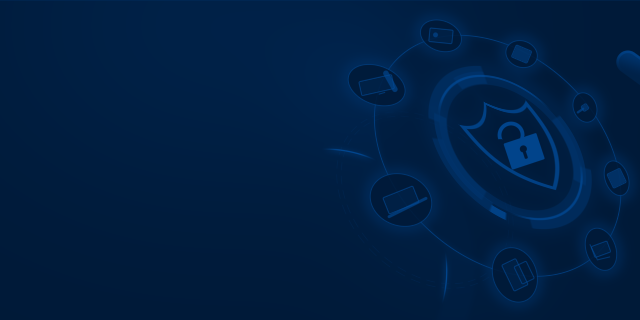
This background is drawn by a WebGL 2 fragment shader. Its source:

```glsl
#version 300 es
precision highp float;
// A dark navy security backdrop: a tilted segmented ring holds a shield and
// padlock, with icon badges on an orbit. All parts are distance fields in
// canvas heights, blended over a soft gradient.
uniform vec2 u_resolution;
out vec4 outColor;

const vec3 NAVY = vec3(0, .100, .218);
const vec3 DEEP = vec3(0, .092, .205);
const vec3 BLUE = vec3(0, .205, .430);
const vec3 BRIGHT = vec3(.005, .295, .600);
const float TAU = 6.28318;

// Badge centre and radii; icon panel half size and tilt
const vec4 BADGES[8] = vec4[8](
vec4(1.378, .888, .066, .047), vec4(1.177, .734, .092, .060),
vec4(1.253, .375, .098, .080), vec4(1.609, .141, .068, .087),
vec4(1.878, .221, .046, .068), vec4(1.927, .443, .036, .056),
vec4(1.828, .664, .036, .047), vec4(1.630, .831, .050, .041));
const vec3 PANELS[8] = vec3[8](
vec3(.036, .021, -.1), vec3(.052, .022, .22), vec3(.050, .027, .38),
vec3(.024, .045, .45), vec3(.026, .018, .35), vec3(.022, .024, .45),
vec3(.009, .009, .6), vec3(.026, .020, -.4));

vec2 rotate(vec2 v, float a) { return mat2(cos(a), sin(a), -sin(a), cos(a)) * v; }
float fill(float d, float px) { return 1. - smoothstep(-.7 * px, .7 * px, d); }
float stroke(float d, float w, float px) { return fill(abs(d) - w, px); }
float glow(float d, float size) { return exp(-d * d / (size * size)); }
float segment(vec2 p, vec2 a, vec2 b) {
  vec2 ab = b - a;
  return length(p - a - ab * clamp(dot(p - a, ab) / dot(ab, ab), 0., 1.));
}
float box(vec2 p, vec2 size) {
  vec2 d = abs(p) - size + .004;
  return length(max(d, 0.)) + min(max(d.x, d.y), 0.) - .004;
}
// Maps a tilted ellipse onto the unit circle
vec2 unitSpace(vec2 p, vec2 centre, vec2 radii, float tilt) {
  return rotate(p - centre, -tilt) / radii;
}
float ellipse(vec2 q, vec2 radii) {
  float r = length(q);
  return (r - 1.) * r / max(length(q / radii), .001);
}
// Soft angular and radial windows
float arc(float a, float middle, float span, float soft) {
  float d = abs(mod(a - middle + TAU * .5, TAU) - TAU * .5);
  return 1. - smoothstep(span - soft, span + soft, d);
}
float band(float r, float inner, float outer, float soft) {
  return fill(abs(r - .5 * (inner + outer)) - .5 * (outer - inner), soft);
}
// Skewed shield: cubic sides, scooped top
float shield(vec2 p) {
  vec2 s = inverse(mat2(.104, .038, .198, -.242)) * (p - vec2(1.539, .648));
  float w = abs(s.x), v = max(s.y, 0.);
  float side = (w - 1. + v * v * v) * .104 / sqrt(1. + 1.2 * v * v);
  return max(side, (-.14 + .6 * w - .46 * w * w - s.y) * .24);
}
float iconDetails(vec2 p) {
  float d = segment(p, vec2(1.216, .323), vec2(1.331, .380)) - .003;
  d = min(d, segment(p, vec2(1.206, .771), vec2(1.234, .721)) - .007);
  d = min(d, segment(p, vec2(1.185, .706), vec2(1.202, .711)));
  d = min(d, segment(p, vec2(1.822, .660), vec2(1.806, .649)) - .002);
  d = min(d, segment(p, vec2(1.844, .235), vec2(1.867, .188)));
  d = min(d, segment(p, vec2(1.867, .188), vec2(1.905, .197)));
  d = min(d, abs(box(rotate(p - vec2(1.638, .148), -.45), vec2(.021, .030))));
  return min(d, length(p - vec2(1.361, .891)) - .006);
}

void main() {
  float px = 1. / u_resolution.y;
  vec2 p = gl_FragCoord.xy * px;
  // Backdrop glows and top hairline
  vec3 c = NAVY + vec3(0, .030, .062) * glow(length((p - vec2(.68, .92)) * vec2(.75, 1)), .6);
  c += vec3(0, .018, .040) * glow(length(p - vec2(1.13, .72)), .24);
  c += vec3(0, .014, .030) * glow(length(p - vec2(1.42, .28)), .32);
  c = mix(c, BLUE, .35 * smoothstep(1. - 1.5 * px, 1., p.y));

  // Faint sweep with two tapered highlights
  vec2 sweep = p - vec2(1.016, .154);
  float r = length(sweep), a = atan(sweep.y, sweep.x);
  c = mix(c, BLUE, .08 * band(r, .38, .47, .02) * arc(a, .1, .7, .3));
  float flare = arc(a, 1.37, .16, .08) + arc(a, -.06, .14, .09);
  c = mix(c, BRIGHT, flare * (.7 * stroke(r - .38, .002, px) + .2 * glow(r - .377, .012)));

  // Dashed ring
  vec2 radii = vec2(.307, .224);
  vec2 q = unitSpace(p, vec2(1.328, .375), radii, -.785);
  float dash = smoothstep(.15, .25, abs(fract(atan(q.y, q.x) * 36. / TAU) - .5));
  float d = ellipse(q, radii);
  c = mix(c, BLUE, .25 * dash * stroke(abs(d) - .007, .001, px));

  // Orbit
  radii = vec2(.436, .316);
  d = ellipse(unitSpace(p, vec2(1.555, .513), radii, -.75), radii);
  c = mix(c, DEEP, .35 * fill(d, .03));
  c = mix(c, BRIGHT, .65 * stroke(d, .0013, px) + .06 * glow(d, .012));

  // Segmented ring
  q = unitSpace(p, vec2(1.594, .539), vec2(.303, .196), -.785);
  r = length(q);
  a = atan(q.y, q.x);
  float soft = px * 4.;
  c = mix(c, BLUE, .24 * glow(r - .92, .17));
  c = mix(c, BLUE, .4 * band(r, .77, .87, soft));
  float blocks = arc(a, 3.14, .63, .02) + arc(a, -1.75, .51, .02) + arc(a, 0., .72, .02);
  c = mix(c, BLUE, .55 * min(blocks, 1.) * band(r, .86, 1., soft));
  float inlay = arc(a, 2.75, .24, .02) + arc(a, -2., .62, .02) + arc(a, .95, .48, .02);
  c = mix(c, BLUE, .65 * inlay * band(r, .78, .93, soft));
  float rim = arc(a, 2.6, .9, .2) + arc(a, -.1, .75, .2);
  c = mix(c, BRIGHT, .7 * rim * band(r, .865, .89, soft));
  c = mix(c, BRIGHT, .75 * arc(a, -1.15, .1, .02) * band(r, .9, 1., soft));

  // Shield and padlock
  d = shield(p);
  c = mix(c, BRIGHT, .72 * stroke(d + .005, .005, px) + .06 * glow(d, .035));
  float shackle = max(abs(length(p - vec2(1.597, .578)) - .036) - .006, .565 - p.y);
  q = rotate(p - vec2(1.638, .527), -.32);
  float keyhole = min(length(q - vec2(0, .008)) - .011, box(q + vec2(0, .01), vec2(.005, .014)));
  c = mix(c, BRIGHT, .85 * fill(max(min(shackle, box(q, vec2(.054, .043))), -keyhole), px));

  // Badges
  for (int i = 0; i < 8; i++) {
    vec4 b = BADGES[i];
    d = ellipse(unitSpace(p, b.xy, b.zw, b.z > b.w ? -.35 : .35), b.zw);
    c = mix(c, BLUE, .38 * glow(max(d, 0.), .028));
    c = mix(c, DEEP, .82 * fill(d, px));
    c = mix(c, BRIGHT, .55 * stroke(d, .0014, px));
    d = box(rotate(p - b.xy, -PANELS[i].z), PANELS[i].xy);
    c = mix(c, BRIGHT, max((i > 4 ? .45 : .12) * fill(d, px), .62 * stroke(d, .0018, px)));
  }
  c = mix(c, BRIGHT, .6 * fill(iconDetails(p) - .0016, px));

  // Fingertip at the right edge
  d = segment(p, vec2(1.962, .806), vec2(2.06, .735)) - .036;
  float lit = smoothstep(-.035, .035, dot(p - vec2(1.962, .806), vec2(.3, .9)));
  c = mix(c, mix(DEEP, BLUE, .35 + .65 * lit), fill(d, px));
  c = mix(c, BRIGHT, .5 * lit * stroke(d + .004, .004, px));
  outColor = vec4(c, 1);
}
```
